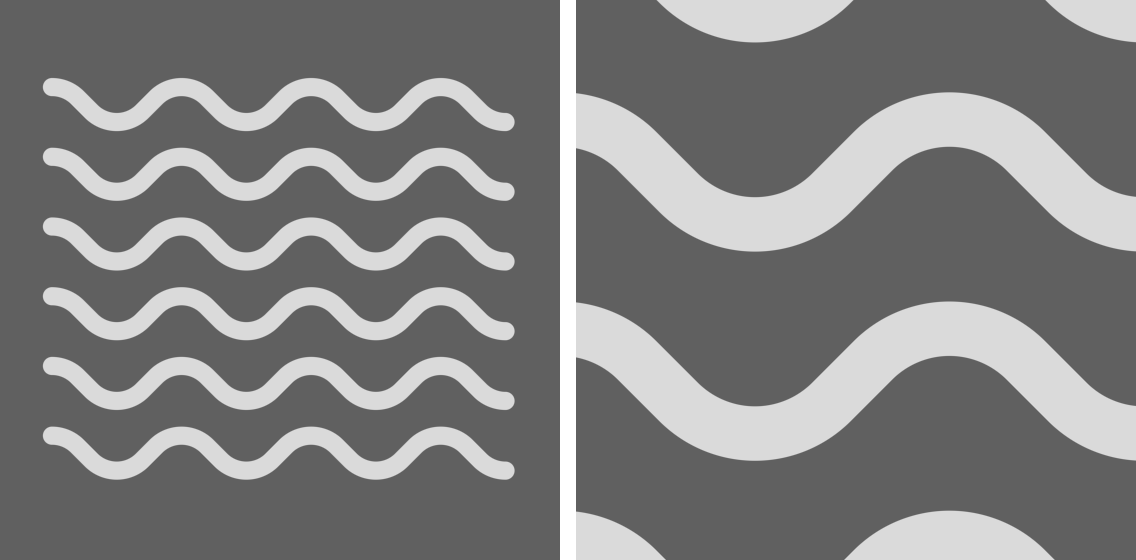
Left, the full canvas; right, a detail of the centre.
A WebGL 2 fragment shader for this pattern:

```glsl
#version 300 es
precision highp float;
// Six stacked wavy strokes with round ends, light grey on dark grey.
// Each wave is a distance function: circular arcs at crests and troughs,
// joined by straight 45 degree flanks, folded into one half-wave cell.

uniform vec2 u_resolution;
out vec4 fragColor;

const vec3 BACKGROUND = vec3(0.376);
const vec3 STROKE = vec3(0.855);

const float ROWS = 6.0;
const float HALF_WAVES = 7.0;
const float ROW_SPACING = 0.1245;
const float BOTTOM_ROW_Y = 0.1908;   // midline of the lowest wave
const float LEFT_X = 0.0928;         // first crest, centre of the left cap
const float HALF_PERIOD = 0.1157;
const float AMPLITUDE = 0.0312;
const float STROKE_RADIUS = 0.0162;

// Arc radius for which 45 degree flanks span one half-period.
const float ARC_RADIUS = (HALF_PERIOD - 2.0 * AMPLITUDE) / (2.0 * (sqrt(2.0) - 1.0))
                       + 2.0 * AMPLITUDE * 0.0;

// Distance to the centre line of one wave starting on a crest at x = 0.
float waveDistance(vec2 p) {
    // Fold to the nearest crest, turning troughs upside down.
    float cell = clamp(round(p.x / HALF_PERIOD), 0.0, HALF_WAVES);
    float flip = 1.0 - 2.0 * mod(cell, 2.0);
    vec2 q = vec2(p.x - cell * HALF_PERIOD, p.y * flip);

    // Round ends.
    if (p.x < 0.0 || p.x > HALF_WAVES * HALF_PERIOD) {
        return length(q - vec2(0.0, AMPLITUDE));
    }

    // Arc near the crest, straight flank beyond 45 degrees.
    vec2 v = vec2(abs(q.x), q.y - AMPLITUDE + ARC_RADIUS);
    float reach = v.y > v.x ? length(v) : (v.x + v.y) * sqrt(0.5);
    return abs(reach - ARC_RADIUS);
}

void main() {
    float side = min(u_resolution.x, u_resolution.y);
    vec2 p = (gl_FragCoord.xy - 0.5 * u_resolution) / side + 0.5;

    // Select the nearest row.
    float y = p.y - BOTTOM_ROW_Y;
    float row = clamp(round(y / ROW_SPACING), 0.0, ROWS - 1.0);
    vec2 local = vec2(p.x - LEFT_X, y - row * ROW_SPACING);

    // Smooth the stroke edge over about one and a half pixels.
    float edge = 0.75 / side;
    float ink = 1.0 - smoothstep(-edge, edge, waveDistance(local) - STROKE_RADIUS);
    fragColor = vec4(mix(BACKGROUND, STROKE, ink), 1.0);
}
```
